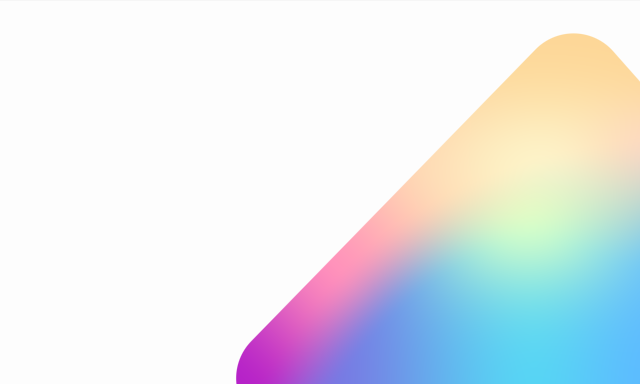
Write a WebGL 1 fragment shader that draws this background.

```glsl
precision highp float;
// A large rounded triangle on near-white, filled with a soft mesh-like gradient.
// A warm layer runs along the slanted edge, a cool layer rises from the bottom,
// and a curved soft boundary blends them. Units: canvas height = 1.

uniform vec2 u_resolution;

// Shape: centres of the rounded corners and their radius
const vec2 CORNER_TOP = vec2(1.4935, 0.775);
const vec2 CORNER_LEFT = vec2(0.753, 0.015);
const vec2 CORNER_RIGHT = vec2(2.165, 0.017);
const float CORNER_RADIUS = 0.138;

// Page
const vec3 PAGE = vec3(0.992);
const vec3 TOP_RULE = vec3(0.965);
const float RULE_HEIGHT = 0.003;

// Warm layer, from the lower left to the top
const vec3 PURPLE = vec3(0.71, 0.13, 0.785);
const vec3 PINK = vec3(1.0, 0.56, 0.735);
const vec3 PEACH = vec3(1.0, 0.808, 0.675);
const vec3 GOLD = vec3(0.992, 0.837, 0.585);
const vec3 CREAM = vec3(0.992, 0.955, 0.785);
const vec3 BLUSH = vec3(0.992, 0.843, 0.785);

// Cool layer, from left to right, with a mint glow
const vec3 VIOLET = vec3(0.48, 0.45, 0.885);
const vec3 CYAN = vec3(0.335, 0.83, 0.96);
const vec3 BLUE = vec3(0.36, 0.735, 1.0);
const vec3 MINT = vec3(0.845, 1.0, 0.785);

// Boundary curve: rises from START toward HEIGHT at the given RATE
const float CURVE_START = 0.736;
const float CURVE_HEIGHT = 0.65;
const float CURVE_RATE = 2.6;
const float FADE_ABOVE = 0.06;
const float FADE_BELOW = 0.14;
const float FADE_BELOW_RIGHT = 0.30;

float segmentDistance(vec2 p, vec2 a, vec2 b) {
  vec2 ab = b - a;
  return length(p - a - ab * clamp(dot(p - a, ab) / dot(ab, ab), 0.0, 1.0));
}

// Positive on the left of the directed line a -> b
float side(vec2 p, vec2 a, vec2 b) {
  return (b.x - a.x) * (p.y - a.y) - (b.y - a.y) * (p.x - a.x);
}

float roundedTriangle(vec2 p, vec2 a, vec2 b, vec2 c, float radius) {
  float d = min(segmentDistance(p, a, b),
                min(segmentDistance(p, b, c), segmentDistance(p, c, a)));
  float inside = min(side(p, a, b), min(side(p, b, c), side(p, c, a)));
  return (inside > 0.0 ? -d : d) - radius;
}

float glow(vec2 p, vec2 centre, vec2 size) {
  vec2 q = (p - centre) / size;
  return exp(-dot(q, q));
}

vec3 warmLayer(vec2 p) {
  float along = p.x + p.y;
  vec3 color = mix(PURPLE, PINK, smoothstep(0.6, 1.2, along));
  color = mix(color, PEACH, smoothstep(1.1, 1.7, along));
  color = mix(color, GOLD, smoothstep(1.6, 2.2, along));
  color = mix(color, CREAM, glow(p, vec2(1.418, 0.556), vec2(0.30, 0.20)));
  return mix(color, BLUSH, 0.8 * glow(p, vec2(1.72, 0.60), vec2(0.17, 0.13)));
}

vec3 coolLayer(vec2 p) {
  vec3 color = mix(VIOLET, CYAN, smoothstep(0.78, 1.40, p.x));
  color = mix(color, BLUE, smoothstep(1.38, 1.70, p.x));
  return mix(color, MINT, glow(p, vec2(1.37, 0.45), vec2(0.28, 0.21)));
}

// 0 in the warm region, 1 in the cool one
float coolAmount(vec2 p) {
  float decay = exp(-CURVE_RATE * (p.x - CURVE_START));
  float slope = CURVE_HEIGHT * CURVE_RATE * decay;
  float depth = (CURVE_HEIGHT * (1.0 - decay) - p.y) / sqrt(1.0 + slope * slope);
  float below = mix(FADE_BELOW, FADE_BELOW_RIGHT, smoothstep(1.35, 1.68, p.x));
  return smoothstep(-FADE_ABOVE, below, depth);
}

void main() {
  vec2 p = gl_FragCoord.xy / u_resolution.y;
  float pixel = 1.0 / u_resolution.y;

  // Page with a faint rule along the top
  float rule = smoothstep(-0.5 * pixel, 0.5 * pixel, p.y - 1.0 + RULE_HEIGHT);
  vec3 color = mix(PAGE, TOP_RULE, rule);

  // Gradient-filled shape
  vec3 fill = mix(warmLayer(p), coolLayer(p), coolAmount(p));
  float d = roundedTriangle(p, CORNER_TOP, CORNER_LEFT, CORNER_RIGHT, CORNER_RADIUS);
  color = mix(color, fill, 1.0 - smoothstep(-0.75 * pixel, 0.75 * pixel, d));

  gl_FragColor = vec4(color, 1.0);
}
```
